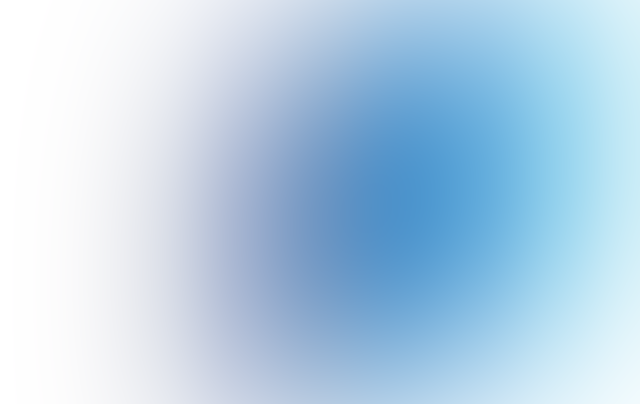
Give the GLSL for this background, as a Shadertoy shader.

```glsl
// A soft blue glow fading from white through slate and azure to pale cyan.
#define STOP_COUNT 9
#define RIDGE_LEFT 0.28
#define RIDGE_RISE 0.353
#define FADE_HEIGHT 0.54
#define FADE_POWER 2.15

// Colour ramp from left to right along the bright ridge
const vec3 RAMP[STOP_COUNT] = vec3[STOP_COUNT](
    vec3(1.000, 1.000, 1.000),
    vec3(0.973, 0.973, 0.978),
    vec3(0.865, 0.880, 0.914),
    vec3(0.645, 0.705, 0.818),
    vec3(0.430, 0.588, 0.764),
    vec3(0.300, 0.574, 0.795),
    vec3(0.380, 0.670, 0.860),
    vec3(0.580, 0.822, 0.930),
    vec3(0.790, 0.926, 0.968));

vec3 rampStop(int i) {
    return RAMP[clamp(i, 0, STOP_COUNT - 1)];
}

// Catmull-Rom interpolation keeps the ramp free of visible creases
vec3 smoothRamp(float u) {
    float position = clamp(u, 0.0, 1.0) * float(STOP_COUNT - 1);
    int i = int(floor(position));
    float t = fract(position);
    vec3 a = rampStop(i - 1);
    vec3 b = rampStop(i);
    vec3 c = rampStop(i + 1);
    vec3 d = rampStop(i + 2);
    vec3 cubic = 3.0 * (b - c) + d - a;
    vec3 quadratic = 2.0 * a - 5.0 * b + 4.0 * c - d;
    return b + 0.5 * t * (c - a + t * (quadratic + t * cubic));
}

// Bell-shaped fade away from a ridge that climbs to the right
float ridgeFade(vec2 uv) {
    float ridge = RIDGE_LEFT + RIDGE_RISE * uv.x;
    float offset = abs(uv.y - ridge) / FADE_HEIGHT;
    return exp(-pow(offset, FADE_POWER));
}

void mainImage(out vec4 fragColor, in vec2 fragCoord) {
    vec2 uv = fragCoord / iResolution.xy;
    vec3 color = mix(vec3(1.0), smoothRamp(uv.x), ridgeFade(uv));
    fragColor = vec4(clamp(color, 0.0, 1.0), 1.0);
}
```
